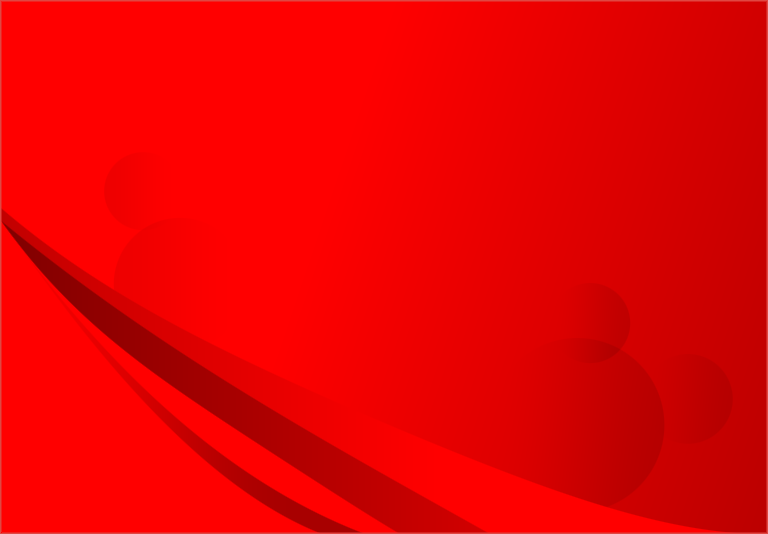
Reproduce this background procedurally as a Shadertoy shader.

```glsl
// Red backdrop with a diagonal shade, faint fading discs and sweeping curved ribbons.

const vec3 RED = vec3(1.0, 0.0, 0.0);
const vec3 FRAME = vec3(0.88, 0.28, 0.26);
const float FRAME_WIDTH = 0.0028;

// Disc: centre x, centre y, radius, signed depth (sign gives the darker side)
const vec4 DISCS[5] = vec4[5](
    vec4(0.268, 0.642, 0.073, -0.065),
    vec4(0.337, 0.468, 0.124, -0.065),
    vec4(1.081, 0.204, 0.163, 0.085),
    vec4(1.105, 0.395, 0.075, 0.085),
    vec4(1.288, 0.253, 0.084, 0.060));

// Smoothed coverage of the side where d is positive
float coverage(float d) {
    return clamp(0.5 + d / max(fwidth(d), 1e-5), 0.0, 1.0);
}

// Height of a quartic curve at x
float curve(float x, float start, vec4 k) {
    return start + x * (k.x + x * (k.y + x * (k.z + x * k.w)));
}

// Coverage of the strip between two heights
float strip(float y, float top, float bottom) {
    return coverage(top - y) * coverage(y - bottom);
}

// Darkening of one disc, fading out across its width
float discShade(vec2 p, vec4 disc) {
    vec2 q = p - disc.xy;
    float side = q.x * sign(disc.w) / disc.z;
    return abs(disc.w) * smoothstep(-0.9, 1.0, side) * coverage(disc.z - length(q));
}

// Red level of the backdrop, falling toward the lower right
float backdrop(vec2 p) {
    float along = dot(p, vec2(0.95, -0.32));
    return 1.0 - 0.27 * max(along - 0.38, 0.0);
}

void mainImage(out vec4 fragColor, in vec2 fragCoord) {
    vec2 p = fragCoord / iResolution.y;
    float aspect = iResolution.x / iResolution.y;
    p.x *= 1.438 / aspect;

    // Backdrop and discs
    float level = backdrop(p);
    for (int i = 0; i < 5; i++) level -= discShade(p, DISCS[i]);

    // Ribbon edges, from the top down
    float crest = curve(p.x, 0.612, vec4(-0.8607, 0.7573, -0.6326, 0.22));
    float bandTop = curve(p.x, 0.588, vec4(-0.8224, 0.3085, -0.1206, 0.0));
    float bandBase = curve(p.x, 0.5896, vec4(-1.4191, 2.1016, -2.5782, 1.2));
    float threadTop = curve(p.x, 0.5897, vec4(-1.4021, 0.873, -0.1227, 0.0));
    float threadBase = curve(p.x, 0.5933, vec4(-1.4779, 0.6567, 0.2693, 0.0));

    // Ribbon tones along their length
    float crestTone = mix(0.76, 1.0, clamp(p.x / 0.82, 0.0, 1.0));
    float bandTone = mix(0.50, 0.82, clamp(p.x / 0.9, 0.0, 1.0));
    float threadTone = mix(0.94, 0.66, smoothstep(0.08, 0.55, p.x));

    // Layers: pale ribbon, clear lower area, dark band, thin thread
    level = mix(level, crestTone, coverage(crest - p.y));
    float lower = coverage(bandBase - p.y) * step(p.x, 0.92);
    level = mix(level, 1.0, lower);
    level = mix(level, bandTone, strip(p.y, bandTop, bandBase));
    level = mix(level, threadTone, strip(p.y, threadTop, threadBase));

    // Thin pale frame
    vec2 border = min(p, vec2(1.438, 1.0) - p);
    float inside = coverage(min(border.x, border.y) - FRAME_WIDTH);
    fragColor = vec4(mix(FRAME, RED * level, inside), 1.0);
}
```
